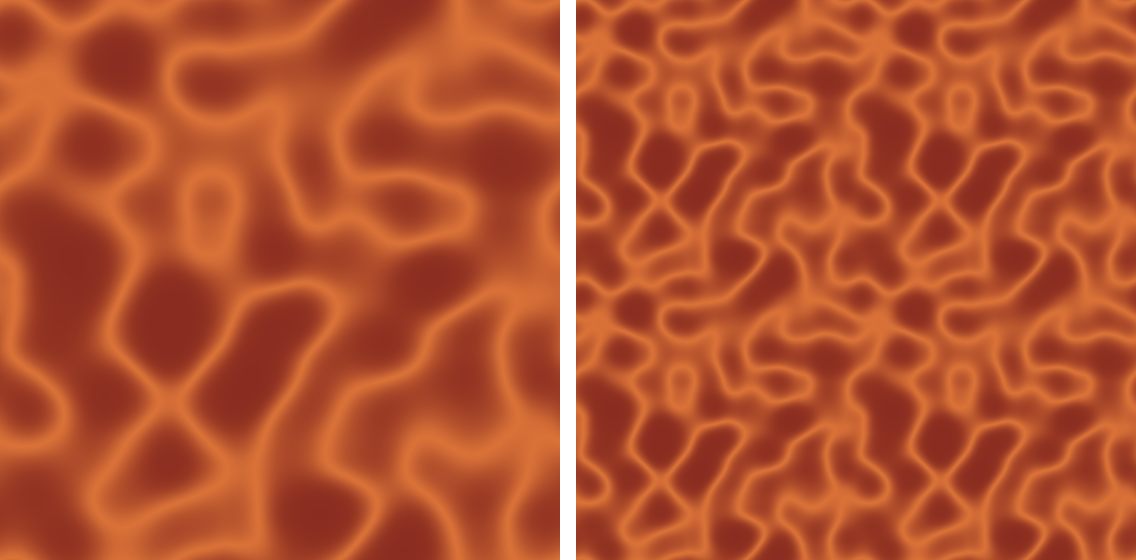
Left, the tile; right, the same tile 2 across and 2 down.
Give the GLSL for this texture, as a Shadertoy shader.

```glsl
// Soft glowing veins around dark rust-red pools, tiling in both directions.
// Two wrapping gradient noises are summed; the veins follow the zero line
// of the sum and fade smoothly into the pools on both sides.

// Unit gradient at a lattice point, from the usual sine hash
vec2 gradientAt(vec2 cell, float period, float seed) {
    cell = mod(cell, period);
    float h = fract(sin(dot(cell, vec2(127.1, 311.7)) + seed * 74.7) * 43758.5453);
    float angle = 6.2831853 * h;
    return vec2(cos(angle), sin(angle));
}

// Gradient noise that wraps after a whole number of cells
float wrapNoise(vec2 p, float period, float seed) {
    vec2 cell = floor(p);
    vec2 f = p - cell;
    vec2 blend = f * f * f * (f * (f * 6.0 - 15.0) + 10.0);
    vec2 e = vec2(1.0, 0.0);
    float a = dot(gradientAt(cell, period, seed), f);
    float b = dot(gradientAt(cell + e.xy, period, seed), f - e.xy);
    float c = dot(gradientAt(cell + e.yx, period, seed), f - e.yx);
    float d = dot(gradientAt(cell + e.xx, period, seed), f - e.xx);
    return mix(mix(a, b, blend.x), mix(c, d, blend.x), blend.y);
}

void mainImage(out vec4 fragColor, in vec2 fragCoord) {
    vec2 uv = fragCoord / iResolution.xy;

    // Height field: broad cells bent by a finer, shifted layer
    float height = wrapNoise(uv * 5.0, 5.0, 1.0)
                 + 0.5 * wrapNoise(uv * 7.0 + vec2(0.37, 0.61), 7.0, 2.0);

    // Rounded crest at the zero line, flattening out inside the pools
    float depth = 1.0 - exp(-1.05 * pow(abs(height) * 4.6, 1.5));

    vec3 veinOrange = vec3(0.85, 0.445, 0.218);
    vec3 poolRed = vec3(0.54, 0.172, 0.124);
    fragColor = vec4(mix(veinOrange, poolRed, depth), 1.0);
}
```
